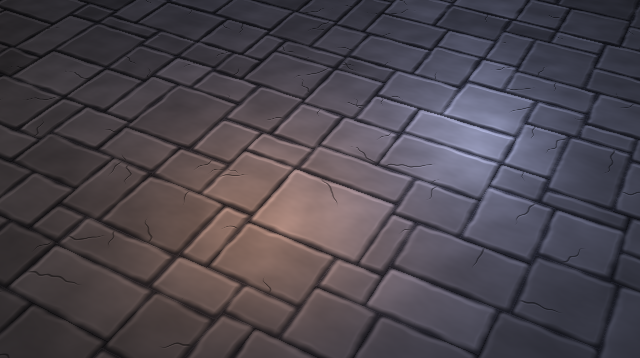
Give the GLSL for this texture, as a WebGL 2 fragment shader.

```glsl
#version 300 es
precision highp float;
// Worn paving slabs in perspective, lit by a warm pool and a cool pool of light.
// The screen is projected to a floor plane, cut into interlocking rectangles by
// jittered seams, then shaded from a height field of bevels, wear and cracks.

uniform vec2 u_resolution;
out vec4 fragColor;

const vec2 FLOOR_SCALE = vec2(0.193, 0.16); // seam cell size in canvas heights

vec2 hash2(vec2 c) {
    vec3 h = fract(c.xyx * vec3(0.1031, 0.1030, 0.0973));
    h += dot(h, h.yzx + 33.33);
    return fract((h.xx + h.yz) * h.zy);
}

float gradientNoise(vec2 p) {
    vec2 cell = floor(p), f = fract(p);
    vec2 s = f * f * f * (f * (f * 6.0 - 15.0) + 10.0);
    float n[4];
    for (int k = 0; k < 4; k++) {
        vec2 corner = vec2(k & 1, k >> 1);
        float angle = 6.2832 * hash2(cell + corner).x;
        n[k] = dot(vec2(cos(angle), sin(angle)), f - corner);
    }
    return mix(mix(n[0], n[1], s.x), mix(n[2], n[3], s.x), s.y);
}

// Two vanishing points turn the canvas into floor coordinates
vec2 toFloor(vec2 uv) {
    float depth = 2.209 - uv.y;
    vec2 lines = vec2(uv.x - 2.326, uv.x + 3.837) / depth;
    return (lines - vec2(-0.7885, 2.63)) / vec2(0.128, 0.21);
}

// Seam position in a cell: upright in even cells, level in odd ones
float seam(vec2 c) {
    bool upright = mod(c.x + c.y, 2.0) < 0.5;
    float base = upright ? c.x : c.y;
    float offset = mix(0.14, 0.86, hash2(c + 41.0).x);
    // the four cells around the origin open out to form the largest slab
    if (all(lessThan(abs(c + 0.5), vec2(1.0))))
        offset = 0.5 + sign(base + 0.5) * (upright ? 0.33 : 0.21);
    return base + offset;
}

// Bounds of the slab under p, as (low corner, high corner)
vec4 findSlab(vec2 p, out vec2 id) {
    vec4 slab = vec4(floor(p), floor(p) + 1.0);
    id = floor(p);
    for (int k = 0; k < 4; k++) {
        vec2 corner = floor(p) + vec2(k & 1, k >> 1), c = corner - 1.0;
        float a = seam(c), b = seam(c + vec2(1, 0));
        float d = seam(c + vec2(0, 1)), e = seam(corner);
        vec4 bounds = mod(c.x + c.y, 2.0) < 0.5 ? vec4(a, b, e, d) : vec4(d, a, b, e);
        if (all(greaterThanEqual(p, bounds.xy)) && all(lessThan(p, bounds.zw))) {
            slab = bounds;
            id = corner;
        }
    }
    return slab;
}

// Wandering cracks that run from inside the slab out to its edge
float cracks(vec2 m, vec2 id) {
    float mask = 0.0;
    for (int k = 0; k < 2; k++) {
        vec2 rnd = hash2(id + 17.0 + 9.0 * float(k));
        if (id == vec2(0.0)) rnd = k == 0 ? vec2(0.389, 0.56) : vec2(0.0);
        vec2 dir = vec2(cos(6.2832 * rnd.x), sin(6.2832 * rnd.x));
        float along = dot(m, dir) - 0.035 * float(k);
        float across = dot(m, vec2(-dir.y, dir.x)) - (rnd.y - 0.75) * 0.2;
        across += 0.018 * gradientNoise(vec2(along * 32.0, rnd.x * 50.0));
        float width = 0.002 * smoothstep(0.0, 0.08, along);
        float line = 1.0 - smoothstep(width * 0.3, width + 0.002, abs(across));
        mask = max(mask, line * step(0.5, rnd.y) * smoothstep(0.0, 0.03, along));
    }
    return mask;
}

// Height; inset is the distance in from the worn slab edge
float surface(vec2 p, out vec2 id, out float inset, out float crack) {
    vec4 slab = findSlab(p, id);
    vec2 m = (p - 0.5 * (slab.xy + slab.zw)) * FLOOR_SCALE;
    vec2 q = abs(m) - 0.5 * (slab.zw - slab.xy) * FLOOR_SCALE + 0.016;
    float box = length(max(q, 0.0)) + min(max(q.x, q.y), 0.0) - 0.016;
    float wear = 0.007 * gradientNoise(p * 2.6) + 0.002 * gradientNoise(p * 8.0);
    inset = -box - 0.0022 + wear;
    crack = cracks(m, id) * smoothstep(0.0, 0.012, inset);
    float bumps = 0.003 * gradientNoise(p * 2.5 + id);
    float tilt = dot(m, hash2(id + 5.0) - 0.5) * 0.25;
    return 0.0065 * smoothstep(-0.002, 0.014, inset) + bumps + tilt - 0.001 * crack;
}

void main() {
    vec2 uv = gl_FragCoord.xy / u_resolution.y;
    vec2 p = toFloor(uv), id, otherId;
    float inset, crack, unused, unused2, e = 0.003;
    float h = surface(p, id, inset, crack);
    float hx = surface(toFloor(uv + vec2(e, 0)), otherId, unused, unused2);
    float hy = surface(toFloor(uv + vec2(0, e)), otherId, unused, unused2);
    vec2 slope = clamp(vec2(hx - h, hy - h) / e, -0.8, 0.8);

    // Ambient light: brown at left, slate at right, darker to the far side
    vec3 light = mix(vec3(0.225, 0.21, 0.222), vec3(0.23, 0.237, 0.29), smoothstep(0.2, 1.2, uv.x + 0.5 * uv.y));
    light *= mix(1.0, 0.8, smoothstep(0.6, 1.0, uv.y));
    // Warm pool with a wide skirt, then the cool pool with a bright core
    vec2 warm = (uv - vec2(0.75, 0.37)) / vec2(1.15, 0.95);
    vec2 cool = uv - vec2(1.32, 0.60);
    light += vec3(0.21, 0.135, 0.075) * exp(-dot(warm, warm) * 13.0);
    light += vec3(0.125, 0.075, 0.045) * exp(-dot(warm, warm) * 4.2);
    light += vec3(0.12, 0.13, 0.175) * exp(-dot(cool, cool) * 7.0);
    light += vec3(0.15, 0.16, 0.185) * exp(-dot(cool, cool) * 40.0);

    // Slab tone, relief, pale worn rims and soft dark joints
    float tone = 0.93 + 0.16 * hash2(id + 3.0).y + 0.13 * gradientNoise(p * 1.7) + 0.03 * gradientNoise(p * vec2(7.0, 11.0));
    float relief = clamp(1.0 - 0.42 * dot(slope, vec2(-0.35, 0.9)), 0.68, 1.25);
    float rim = exp(-pow((inset - 0.014) / 0.004, 2.0)) * (0.5 + gradientNoise(p * 4.0));
    vec3 color = light * tone * relief * (1.0 + 0.1 * rim);
    vec3 joint = mix(vec3(0.42, 0.43, 0.47), vec3(1.0), smoothstep(-0.004, 0.009, inset));
    color *= joint * (1.0 - 0.38 * crack);

    // Falloff toward the corners
    vec2 edge = uv / vec2(u_resolution.x / u_resolution.y, 1.0) - 0.5;
    color *= 1.0 - 0.4 * dot(edge, edge);
    fragColor = vec4(color, 1.0);
}
```
